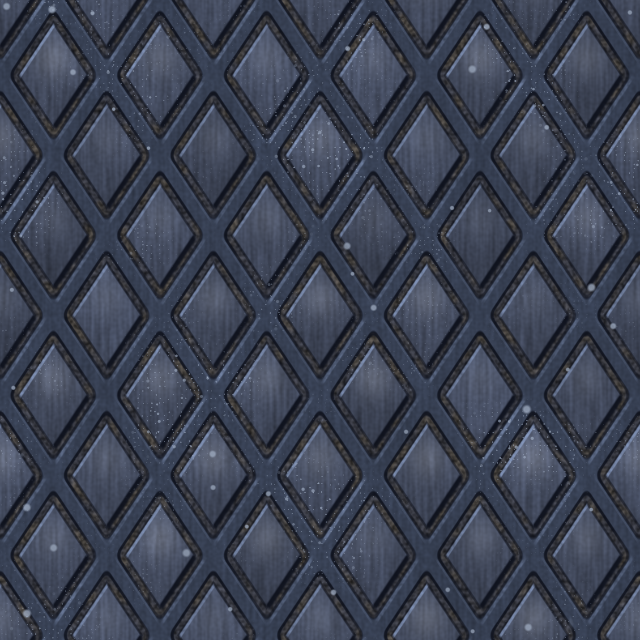
This texture is drawn by a WebGL 1 fragment shader. Its source:

```glsl
precision highp float;
uniform vec2 u_resolution;

#define REPEATS vec2(6.0, 4.0)
#define CENTER vec2(0.5, 0.53)
#define APOTHEM 0.0693
#define PAD 0.0445
#define RECESS 0.0575
#define PAD_COLOR vec3(0.262, 0.292, 0.368)
#define BAR_COLOR vec3(0.215, 0.250, 0.325)
#define RECESS_COLOR vec3(0.205, 0.212, 0.245)
#define GRIME_COLOR vec3(0.265, 0.250, 0.235)
#define SHADOW_COLOR vec3(0.050, 0.065, 0.110)
#define LIGHT_COLOR vec3(0.500, 0.570, 0.710)
#define DUST_COLOR vec3(0.600, 0.650, 0.730)

vec2 hash2(vec2 p) {
  vec3 q = fract(p.xyx * vec3(0.1031, 0.1030, 0.0973));
  q += dot(q, q.yzx + 33.33);
  return fract((q.xx + q.yz) * q.zy);
}

float corner(vec2 cell, vec2 offset, vec2 period) {
  float angle = 6.2832 * hash2(mod(cell, period) + 7.0).x;
  return dot(vec2(cos(angle), sin(angle)), offset);
}

// Gradient noise that wraps over the unit square
float noise(vec2 uv, vec2 period) {
  vec2 p = uv * period;
  vec2 i = floor(p);
  vec2 f = p - i;
  vec2 u = f * f * f * (f * (f * 6.0 - 15.0) + 10.0);
  vec2 e = vec2(1.0, 0.0);
  return mix(
    mix(corner(i, f, period), corner(i + e.xy, f - e.xy, period), u.x),
    mix(corner(i + e.yx, f - e.yx, period), corner(i + e.xx, f - e.xx, period), u.x),
    u.y);
}

float band(float dist, float halfWidth) {
  return 1.0 - smoothstep(0.3 * halfWidth, 1.3 * halfWidth, abs(dist));
}

float smoothMax(float a, float b, float k) {
  float h = max(k - abs(a - b), 0.0) / k;
  return max(a, b) + 0.25 * h * h * k;
}

// One random dot per grid cell, kept with the given chance
float specks(vec2 uv, float grid, float chance) {
  vec2 cell = floor(uv * grid);
  vec2 place = 0.3 + 0.4 * hash2(cell + 3.0);
  vec2 trait = hash2(cell + 41.0);
  float radius = mix(0.12, 0.28, trait.x);
  float dotMask = 1.0 - smoothstep(0.4 * radius, radius, length(fract(uv * grid) - place));
  return dotMask * step(1.0 - chance, trait.y);
}

void main() {
  vec2 uv = fract(gl_FragCoord.xy / u_resolution);
  float aa = max(0.7 / min(u_resolution.x, u_resolution.y), 0.0008);

  // Skewed lattice: side.x points to the upper right, side.y to the lower right
  vec2 p = uv * REPEATS - CENTER;
  vec2 skew = vec2(p.x + p.y, p.x - p.y);
  vec2 id = floor(skew + 0.5);
  vec2 q = skew - id;
  vec2 side = 2.0 * APOTHEM * q;
  vec2 local = 0.5 * vec2(q.x + q.y, q.x - q.y) / REPEATS;
  vec2 cell = floor(mod(vec2(id.x + id.y, id.x - id.y) + 0.5, 2.0 * REPEATS));
  vec2 vary = hash2(cell + 19.0);

  vec2 reach = abs(side);
  float padDist = max(reach.x, reach.y) - PAD;
  float recessDist = smoothMax(reach.x, reach.y, 0.012) - RECESS;
  float padMask = 1.0 - smoothstep(-aa, aa, padDist);
  float recessMask = 1.0 - smoothstep(-aa, aa, recessDist);

  // Surface noise
  float brush = noise(uv, vec2(190.0, 16.0)) + 0.6 * noise(uv, vec2(90.0, 6.0));
  float grain = noise(uv, vec2(170.0)) + 0.6 * noise(uv, vec2(83.0));
  float patches = noise(uv, vec2(5.0)) + 0.6 * noise(uv, vec2(11.0));
  float wear = smoothstep(-0.15, 0.5, patches);

  // Smooth bars, lit along their upper left edge
  float barRun = 1.0 - smoothstep(0.046, 0.062, reach.x);
  vec3 color = BAR_COLOR * (1.0 + 0.12 * brush + 0.12 * grain);
  float barLight = band(side.y - RECESS - 0.004, 0.003) * barRun;
  color = mix(color, LIGHT_COLOR, barLight * (0.28 + 0.3 * wear + 0.25 * grain));
  float barFar = band(side.x + RECESS + 0.003, 0.002) * (1.0 - smoothstep(0.046, 0.062, reach.y));
  color = mix(color, LIGHT_COLOR, 0.16 * barFar);

  // Gritty recess with brown grime
  float grime = smoothstep(-0.2, 0.5, noise(uv, vec2(37.0)) + 0.5 * noise(uv, vec2(9.0)));
  vec3 floorColor = mix(RECESS_COLOR, GRIME_COLOR, grime) * (1.0 + 0.65 * grain);
  color = mix(color, floorColor, recessMask);
  float upper = 1.0 - smoothstep(-0.02, 0.02, side.y - side.x * 0.4);
  color = mix(color, SHADOW_COLOR, band(recessDist + 0.001, 0.0026) * mix(0.55, 0.85, upper));

  // Raised pad: vertical brushing, soft sheen, darker foot
  vec2 sheenPos = (local - vec2(0.0, 0.027)) / vec2(0.029, 0.032);
  float sheen = exp(-dot(sheenPos, sheenPos)) * mix(0.16, 0.42, vary.x);
  vec3 padColor = PAD_COLOR * mix(0.91, 1.07, vary.y);
  padColor *= 1.0 + 0.22 * brush + 0.10 * grain + 1.2 * local.y;
  padColor += sheen * vec3(0.30, 0.29, 0.27);
  color = mix(color, padColor, padMask);

  // Pad bevels: dark rim, cast shadow, bright upper left edge
  color = mix(color, SHADOW_COLOR, 0.5 * band(padDist - 0.0008, 0.0024));
  float padRun = 1.0 - smoothstep(PAD - 0.004, PAD + 0.003, reach.x);
  float shadow = band(side.y - PAD - 0.002, 0.0048) * padRun;
  color = mix(color, SHADOW_COLOR, 0.88 * shadow);
  float edge = band(side.y + PAD - 0.0022, 0.0027) * padRun;
  color = mix(color, LIGHT_COLOR, edge * clamp(0.72 + 0.35 * grain + 0.2 * (vary.x - 0.5), 0.0, 1.0));

  // Dust, chips and short scratches
  float dust = specks(uv, 150.0, 0.38) * wear * 0.5;
  dust += specks(uv, 75.0, 0.16) * smoothstep(0.05, 0.5, patches) * 0.65;
  dust += specks(uv, 32.0, 0.035) * 0.8;
  float scratch = smoothstep(0.50, 0.65, noise(uv, vec2(60.0, 21.0))) * wear;
  color = mix(color, DUST_COLOR, clamp(dust + 0.3 * scratch, 0.0, 0.9));
  color *= 1.0 + 0.09 * patches;

  gl_FragColor = vec4(clamp(color, 0.0, 1.0), 1.0);
}
```
